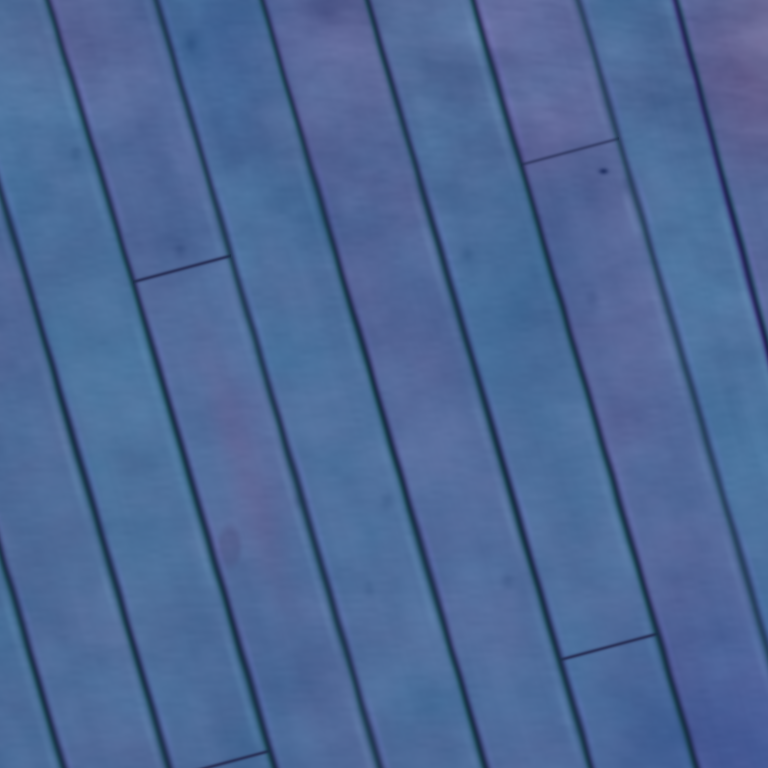
Write a Shadertoy shader that draws this texture.

```glsl
// Slanted blue painted floorboards with dark seams, staggered butt joints and soft stains.
#define BOARD_WIDTH 0.1374
#define SEAM_START 0.341
#define SEAM_SLOPE 0.2915
#define JOINT_SLOPE 0.268
#define SEAM_WIDTH 0.0050
#define JOINT_WIDTH 0.0026
#define FRINGE 0.0009
#define PAINT vec3(0.308, 0.420, 0.602)
#define SEAM_COLOR vec3(0.095, 0.185, 0.285)
#define JOINT_COLOR vec3(0.15, 0.18, 0.33)

float hash(vec2 p) {
    return fract(sin(dot(p, vec2(127.1, 311.7))) * 43758.547);
}

float noise(vec2 p) {
    vec2 i = floor(p), f = fract(p);
    f = f * f * (3.0 - 2.0 * f);
    return mix(mix(hash(i), hash(i + vec2(1, 0)), f.x),
               mix(hash(i + vec2(0, 1)), hash(i + vec2(1, 1)), f.x), f.y);
}

// Layered noise centred on zero
float cloud(vec2 p) {
    float sum = 0.0, amp = 0.5;
    for (int i = 0; i < 4; i++) {
        sum += amp * (noise(p) - 0.5);
        p = p * 2.03 + 17.3;
        amp *= 0.55;
    }
    return sum;
}

// Soft round falloff
float blob(vec2 p, vec2 center, vec2 size) {
    vec2 d = (p - center) / size;
    return exp(-dot(d, d));
}

void mainImage(out vec4 fragColor, in vec2 fragCoord) {
    vec2 p = fragCoord / iResolution.xy;
    float down = 1.0 - p.y;

    // Board coordinates: u counts boards across, v runs along them
    float u = (p.x - SEAM_START - SEAM_SLOPE * down) / BOARD_WIDTH;
    u += smoothstep(3.1, 3.9, u) * (0.075 + 0.21 * min(down, 0.5));
    u += 0.025 * smoothstep(-1.0, -2.0, u) * smoothstep(0.4, 0.0, down);
    float board = floor(u), seam = floor(u + 0.5);
    float v = down + JOINT_SLOPE * p.x + 0.0043 * board;

    // Joints fall on two of every four boards
    float kind = mod(board, 4.0);
    float jointAt = kind == 2.0 ? 0.405 : (kind == 1.0 ? 1.059 : 9.0);

    // Paint: alternating plank tint, large fades
    vec3 color = PAINT;
    float tint = mod(board, 2.0) < 0.5 ? 1.0 : -1.0;
    float tintFade = mix(1.0, 0.35, smoothstep(0.3, 1.0, down));
    tintFade = board > 1.5 ? 1.3 : tintFade;
    color += tint * tintFade * vec3(0.014, -0.012, -0.004);
    color += vec3(0.025, -0.018, -0.015) * blob(p, vec2(0.58, 0.92), vec2(0.3, 0.18));
    color += vec3(0.08, -0.015, -0.03) * blob(p, vec2(1.0, 0.93), vec2(0.09, 0.13));
    color += vec3(-0.06, -0.05, -0.01) * blob(p, vec2(1.0, 0.0), vec2(0.2, 0.2));
    color += vec3(-0.035, -0.035, -0.015) * blob(p, vec2(0.29, 0.93), vec2(0.07, 0.14));
    color += vec3(-0.01, 0.015, 0.0) * blob(p, vec2(0.08, 0.35), vec2(0.2, 0.3));
    color += vec3(0.02, -0.02, -0.02) * blob(p, vec2(0.03, 0.97), vec2(0.1, 0.07));

    // Worn streak and blotchy stains
    float streak = p.x - 0.315 - 0.29 * (down - 0.6);
    color += vec3(0.035, -0.018, -0.015) * blob(vec2(streak, down), vec2(0.0, 0.62), vec2(0.025, 0.2));
    float upper = 0.75 + 0.5 * smoothstep(0.3, 0.9, p.y);
    color += cloud(p * 7.0 + 4.0) * vec3(0.08, 0.10, 0.085) * upper;
    color += cloud(p * 11.0 + 31.0) * vec3(0.06, -0.015, -0.005);
    color += cloud(p * vec2(16.0, 20.0) + 63.0) * 0.065 * upper;
    color += cloud(vec2(u * 5.0, v * 2.0) + 50.0) * 0.03;

    // Faint crosswise smudges near the top, and fine grain
    float smudge = cloud(vec2(p.x * 5.0, (p.y + 0.15 * p.x) * 20.0));
    color += smudge * 0.13 * smoothstep(0.7, 0.95, p.y) * smoothstep(0.25, 0.5, p.x);
    color += (noise(p * vec2(60.0, 170.0)) - 0.5) * 0.014;

    // Sparse dim spots and two distinct marks
    vec2 cell = floor(p * 7.0);
    vec2 spot = (cell + 0.25 + 0.5 * vec2(hash(cell), hash(cell + 40.0))) / 7.0;
    color -= 0.04 * step(0.86, hash(cell + 80.0)) * blob(p, spot, vec2(0.008, 0.01));
    color -= 0.18 * blob(p, vec2(0.786, 0.777), vec2(0.006, 0.004));
    float disc = 1.0 - smoothstep(0.6, 1.2, length((p - vec2(0.299, 0.288)) / vec2(0.016, 0.03)));
    color -= vec3(0.015, 0.045, 0.045) * disc;

    // Pale worn edges beside the seams
    float s = (u - seam) * BOARD_WIDTH;
    float edgeWear = noise(vec2(seam * 7.0, v * 14.0));
    color += vec3(0.03, 0.045, 0.035) * edgeWear * exp(-pow((s + 0.013) / 0.005, 2.0));
    color += vec3(0.03, 0.01, 0.045) * edgeWear * exp(-pow((s - 0.010) / 0.004, 2.0));

    // Thin butt joints
    float joint = exp(-pow((v - jointAt) / JOINT_WIDTH, 2.0));
    color = mix(color, JOINT_COLOR, joint * (board > 1.5 ? 0.6 : 0.9));

    // Seams, with colour fringes that flip toward the right edge
    float side = seam > 3.5 ? -1.0 : 1.0;
    float wobble = 0.0012 * (noise(vec2(seam * 5.0, v * 25.0)) - 0.5);
    vec3 offset = s + wobble + side * FRINGE * vec3(0.8, -0.8, 0.4);
    float width = SEAM_WIDTH * (0.88 + 0.14 * smoothstep(0.0, 0.7, down) + 0.12 * edgeWear);
    vec3 gap = exp(-pow(abs(offset) / width, vec3(2.0)));
    float wear = noise(vec2(seam * 3.0 + 9.0, v * 9.0));
    float depth = 0.80 + 0.10 * smoothstep(0.1, 0.6, down) + 0.10 * wear;
    depth *= seam == 3.0 ? 0.72 : (seam == -1.0 ? 0.88 : 1.0);
    vec3 gapColor = seam > 3.5 ? vec3(0.10, 0.13, 0.30) : SEAM_COLOR;
    color = mix(color, gapColor, gap * depth);

    fragColor = vec4(clamp(color, 0.0, 1.0), 1.0);
}
```
